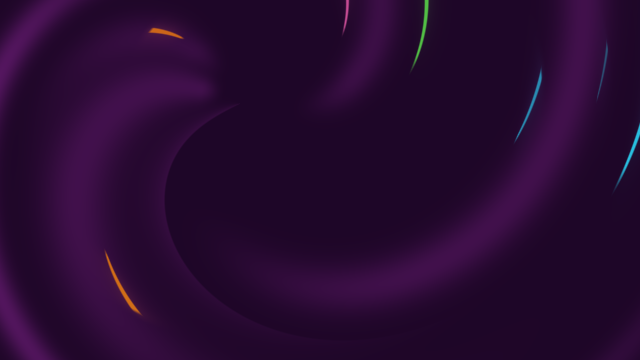
A Shadertoy shader for this background:

```glsl
#define CENTRE vec2(0.667, 0.713)
#define TWIST 216.0
#define CORE 0.444
#define SEAM_ANGLE -153.0
#define SEAM_STRENGTH 0.5
#define HALO_SIZE 0.016
#define HALO_STRENGTH 0.16
#define BACKDROP vec3(0.118, 0.024, 0.155)
#define PURPLE_GLOW vec3(0.190, 0.055, 0.195)

const int BANDS = 5;
const int STREAKS = 7;

// Bands: angle, angular width, strength, drift with radius (degrees)
const vec4 bandShape[BANDS] = vec4[](
    vec4(-123.0, 10.0, 0.72, 0.0),
    vec4(-10.0, 7.5, 0.60, 0.0),
    vec4(157.0, 13.5, 0.72, 0.0),
    vec4(122.0, 9.0, 0.50, 0.0),
    vec4(55.0, 8.5, 1.15, 60.0));

// Radii where each band has fully appeared and fully vanished
const vec2 bandReach[BANDS] = vec2[](
    vec2(0.70, 9.0), vec2(0.34, 9.0), vec2(0.12, 1.1),
    vec2(0.20, 0.65), vec2(0.72, 1.6));

// Streaks: angle, inner radius, outer radius, half width
const vec4 streakShape[STREAKS] = vec4[](
    vec4(-35.0, 0.472, 0.75, 0.010),
    vec4(8.7, 0.333, 0.55, 0.008),
    vec4(-104.0, 0.766, 0.845, 0.006),
    vec4(-138.0, 0.988, 1.035, 0.004),
    vec4(-166.6, 1.060, 1.25, 0.012),
    vec4(118.3, 0.234, 0.325, 0.009),
    vec4(-190.0, 0.550, 0.652, 0.008));

const vec3 streakColour[STREAKS] = vec3[](
    vec3(0.32, 0.75, 0.27), vec3(0.78, 0.30, 0.58),
    vec3(0.16, 0.55, 0.70), vec3(0.17, 0.32, 0.46),
    vec3(0.16, 0.75, 0.88), vec3(0.80, 0.40, 0.10),
    vec3(0.82, 0.43, 0.09));

float wrapDegrees(float angle) {
    return mod(angle + 180.0, 360.0) - 180.0;
}

// Soft spiral arms plus one sharp-edged fold
float purpleLight(float angle, float radius, float arcScale) {
    float light = 0.0;
    for (int i = 0; i < BANDS; i++) {
        vec4 band = bandShape[i];
        vec2 reach = bandReach[i];
        float offset = wrapDegrees(angle - band.x - band.w * radius) / band.y;
        float fade = smoothstep(0.4 * reach.x, reach.x, radius)
                   * (1.0 - smoothstep(0.45 * reach.y, reach.y, radius));
        light += band.z * fade * exp(-0.5 * offset * offset);
    }
    float behind = wrapDegrees(SEAM_ANGLE - angle);
    float edge = smoothstep(-0.003, 0.003, behind * arcScale);
    float fade = 1.0 - smoothstep(0.3, 0.9, radius);
    return light + SEAM_STRENGTH * edge * fade * exp(-max(behind, 0.0) / 13.0);
}

void mainImage(out vec4 fragColor, in vec2 fragCoord) {
    float pixel = 1.0 / iResolution.y;
    vec2 p = fragCoord * pixel - CENTRE;
    float radius = max(length(p), 1e-4);

    // Unwind the spiral so that each arm has a constant angle
    float bend = sqrt(radius * radius + CORE * CORE);
    float angle = degrees(atan(p.y, p.x)) - TWIST * (bend - CORE);

    // Turns an angular offset into a distance across an arm
    float pitch = radians(TWIST) * radius * radius / bend;
    float arcScale = radians(radius) / sqrt(1.0 + pitch * pitch);

    vec3 colour = BACKDROP + PURPLE_GLOW * purpleLight(angle, radius, arcScale);

    // Tapered bright streaks with a faint halo
    for (int i = 0; i < STREAKS; i++) {
        vec4 streak = streakShape[i];
        float along = (radius - streak.y) / (streak.z - streak.y);
        float across = abs(wrapDegrees(angle - streak.x)) * arcScale;
        float halfWidth = streak.w * sqrt(clamp(along, 0.0, 1.0)) * 0.8;
        float ends = smoothstep(0.0, 0.15, along)
                   * (1.0 - smoothstep(0.9, 1.0, along));
        float body = 1.0 - smoothstep(halfWidth - pixel, halfWidth + pixel, across);
        float halo = HALO_STRENGTH * exp(-across / HALO_SIZE)
                   * smoothstep(0.0, 0.6, along)
                   * (1.0 - smoothstep(0.85, 1.15, along));
        colour += streakColour[i] * halo * streak.w / 0.010;
        colour = mix(colour, streakColour[i], body * ends);
    }
    fragColor = vec4(colour, 1.0);
}
```
